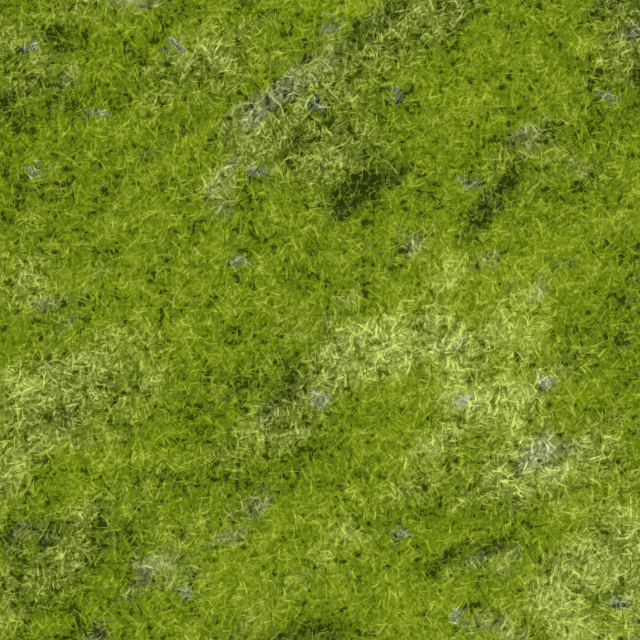
This texture is drawn by a Shadertoy shader. Its source:

```glsl
// Mossy hillside turf: broad diagonal patches of gradient noise set the tone,
// layers of fine curved blades give the grain, and dry straws,
// grey heather and a few small violet flowers are scattered on top.

vec3 hash3(vec2 cell, int seed) {
    uvec3 v = uvec3(ivec3(ivec2(cell), seed)) * 1664525u + 1013904223u;
    for (int i = 0; i < 2; i++) {
        v.x += v.y * v.z;
        v.y += v.z * v.x;
        v.z += v.x * v.y;
        v ^= v >> 16u;
    }
    return vec3(v & 0xffffu) / 65535.0;
}

float cornerSlope(vec2 cell, vec2 offset) {
    float a = 6.2832 * hash3(cell, 91).x;
    return dot(vec2(cos(a), sin(a)), offset);
}

float gradientNoise(vec2 p) {
    vec2 i = floor(p), f = p - i;
    vec2 u = f * f * f * (f * (f * 6.0 - 15.0) + 10.0);
    vec2 e = vec2(1, 0);
    return mix(mix(cornerSlope(i, f), cornerSlope(i + e, f - e), u.x),
               mix(cornerSlope(i + e.yx, f - e.yx), cornerSlope(i + 1.0, f - 1.0), u.x), u.y);
}

float fbm(vec2 p) {
    float sum = 0.0, amp = 1.0;
    for (int i = 0; i < 4; i++) {
        sum += amp * gradientNoise(p);
        p = mat2(1.6, 1.2, -1.2, 1.6) * p + 13.7;
        amp *= 0.5;
    }
    return sum;
}

// Coverage of a bent, tapering blade centred on the origin
float blade(vec2 p, float angle, float halfLength, float width, float bend, float soft) {
    float c = cos(angle), s = sin(angle);
    vec2 q = vec2(dot(p, vec2(c, s)), dot(p, vec2(-s, c)));
    float t = q.x / halfLength;
    float d = abs(q.y - bend * halfLength * (t * t - 0.4));
    float w = width * (1.0 - 0.5 * t);
    return (1.0 - smoothstep(w - soft, w + soft, d)) * (1.0 - smoothstep(0.6, 1.0, abs(t)));
}

vec3 grassRamp(float v) {
    vec3 c = mix(vec3(0.21, 0.26, 0.04), vec3(0.36, 0.44, 0.07), smoothstep(-0.1, 0.25, v));
    c = mix(c, vec3(0.42, 0.51, 0.07), smoothstep(0.2, 0.5, v));
    c = mix(c, vec3(0.51, 0.59, 0.12), smoothstep(0.45, 0.75, v));
    return mix(c, vec3(0.66, 0.72, 0.26), smoothstep(0.75, 1.2, v));
}

void mainImage(out vec4 fragColor, in vec2 fragCoord) {
    vec2 uv = fragCoord / iResolution.y;
    float pixel = 1.0 / iResolution.y;

    // Broad patches, stretched along the rising diagonal
    vec2 slope = vec2(dot(uv, vec2(0.85, 0.53)), dot(uv, vec2(-0.53, 0.85)));
    float patches = fbm(slope * vec2(2.6, 5.0) + 4.3);
    float dryPatch = smoothstep(-0.12, 0.45, fbm(slope * vec2(3.0, 5.5) + 31.0));
    float heather = smoothstep(0.22, 0.65, fbm(slope * vec2(5.0, 9.0) + 57.0));
    float hollow = smoothstep(0.25, 0.65, fbm(slope * vec2(4.0, 9.0) + 83.0));

    // Tufts with small dark gaps between them
    float tufts = gradientNoise(uv * 22.0 + 7.0) + 0.9 * gradientNoise(uv * 48.0);
    float gaps = smoothstep(0.1, 0.5, gradientNoise(uv * 85.0 + 5.0) - 0.3 * tufts);
    float ground = 0.52 + 0.38 * patches + 0.25 * tufts - 0.28 * hollow + 0.1 * dryPatch;
    float tone = ground - 0.1 - 0.4 * gaps;
    float dry = 0.75 * dryPatch;

    // Overlapping layers of thin blades, lighter toward the top
    float flow = 1.1 + 1.3 * gradientNoise(uv * 6.0 + 19.0);
    for (int layer = 0; layer < 7; layer++) {
        float scale = 100.0 - 6.0 * float(layer);
        vec2 p = uv * scale + 3.7 * float(layer);
        for (int k = 0; k < 9; k++) {
            vec2 cell = floor(p) + vec2(k % 3, k / 3) - 1.0;
            vec3 place = hash3(cell, 2 * layer), look = hash3(cell, 2 * layer + 1);
            float angle = flow + 2.8 * (place.z - 0.5);
            float cover = blade(p - cell - place.xy, angle, 0.45 + 0.5 * look.x,
                                0.05 + 0.05 * look.y, 0.5 * (look.z - 0.5), 0.65 * pixel * scale);
            float bladeTone = ground + 1.0 * (look.y - 0.5) + 0.03 * float(layer - 3) - 0.2 * gaps;
            tone = mix(tone, bladeTone, 0.75 * cover);
            dry += 0.3 * cover * (look.z - 0.5);
        }
    }

    // Fine mottling breaks up the blades
    tone += 0.32 * gradientNoise(uv * 170.0 + 3.0) + 0.24 * gradientNoise(uv * 100.0 + 41.0);

    vec3 color = grassRamp(tone);
    float light = 0.45 + 1.0 * clamp(tone, -0.1, 1.2);
    dry *= 0.35 + 0.65 * smoothstep(0.15, 0.65, tone);
    color = mix(color, vec3(0.54, 0.58, 0.30) * light, clamp(dry, 0.0, 0.85));
    color = mix(color, vec3(0.54, 0.56, 0.44) * light, 0.7 * heather);
    color = mix(color, vec3(0.29, 0.35, 0.14) * light, 0.3 * hollow);

    // Sparse long straws
    vec2 p = uv * 20.0;
    for (int k = 0; k < 9; k++) {
        vec2 cell = floor(p) + vec2(k % 3, k / 3) - 1.0;
        vec3 place = hash3(cell, 40), look = hash3(cell, 41);
        float straw = blade(p - cell - place.xy, 1.2 + 2.6 * (place.z - 0.5), 0.2 + 0.4 * look.x,
                            0.016, 0.6 * (look.y - 0.5), 0.7 * pixel * 20.0);
        color = mix(color, vec3(0.68, 0.66, 0.38), 0.6 * straw * step(0.5, look.z));
    }

    // Rare ragged clumps: grey-blue sprigs, violet flowers and brown litter
    p = uv * 9.0;
    vec2 clump = floor(p);
    vec3 place = hash3(clump, 50), look = hash3(clump, 51);
    float ragged = 0.16 * gradientNoise(uv * 70.0) + 0.14 * gradientNoise(uv * 150.0);
    float d = length((p - clump - 0.3 - 0.4 * place.xy) * vec2(0.8, 1.1)) + ragged;
    float size = look.y < 0.6 ? 0.14 : 0.06;
    vec3 tint = look.y < 0.6 ? vec3(0.50, 0.54, 0.48)
              : look.y < 0.75 ? vec3(0.50, 0.22, 0.42) : vec3(0.27, 0.20, 0.10);
    float spot = (1.0 - smoothstep(size - 0.08, size, d)) * step(0.76, look.x);
    color = mix(color, tint * light, 0.65 * spot);

    fragColor = vec4(color, 1.0);
}
```
